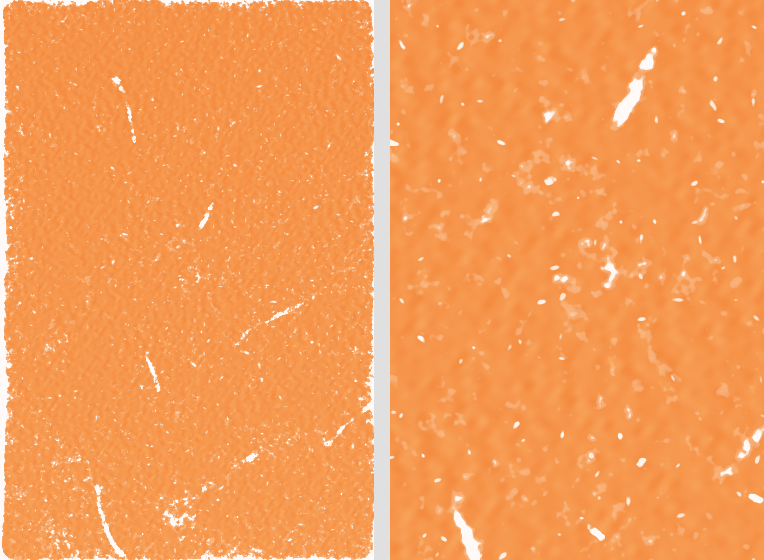
Left: the whole. Right: its middle third, enlarged.
Give the GLSL for this texture, as a Shadertoy shader.

```glsl
// Worn orange paper cover with frayed white edges, chips, scratches and specks.

#define ORANGE vec3(0.96, 0.57, 0.278)
#define LIGHT_ORANGE vec3(0.972, 0.63, 0.345)
#define BARE_PAPER vec3(1.0, 0.982, 0.97)
#define TOOTH_SCALE 190.0
#define CHIP_SCALE 120.0
#define EDGE_FRAY 0.009
#define CORNER_RADIUS 0.026
#define SCRATCHES 9
#define PATCHES 14
#define SPECK_DENSITY 0.3

float hash(vec2 p) {
    return fract(sin(dot(p, vec2(127.1, 311.7))) * 43758.5);
}

float noise(vec2 p) {
    vec2 cell = floor(p), f = fract(p);
    f = f * f * (3.0 - 2.0 * f);
    vec2 e = vec2(0.0, 1.0);
    return mix(mix(hash(cell), hash(cell + e.yx), f.x),
               mix(hash(cell + e.xy), hash(cell + e.yy), f.x), f.y);
}

mat2 rotation(float angle) {
    float c = cos(angle), s = sin(angle);
    return mat2(c, s, -s, c);
}

// Fine flake pattern, turned per octave to hide the noise grid
float flakes(vec2 p) {
    float sum = 0.0, weight = 0.42;
    p *= CHIP_SCALE;
    for (int i = 0; i < 3; i++) {
        p = rotation(0.7) * p + 3.1;
        sum += weight * noise(p);
        p *= 1.8;
        weight *= 0.77;
    }
    return 0.5 + 1.3 * (sum - 0.5);
}

// Wear along the rounded border, widest on the left side
float edgeWear(vec2 p, float width) {
    float left = 0.002 + 0.009 * noise(vec2(p.y * 7.0, 2.5));
    vec2 low = vec2(left, -0.001), high = vec2(width + 0.001, 1.001);
    vec2 q = abs(p - 0.5 * (low + high)) - 0.5 * (high - low) + CORNER_RADIUS;
    float inside = CORNER_RADIUS - length(max(q, 0.0)) - min(max(q.x, q.y), 0.0);
    float slow = noise(rotation(0.4) * p * 11.0);
    float fray = mix(0.001, EDGE_FRAY, slow * slow);
    float solid = 0.7 * exp(-max(inside, -0.002) / fray);
    float loose = mix(0.12, 0.3, slow) * exp(-max(inside, 0.0) / 0.02);
    return min(solid + loose, 1.5);
}

// Long, broken and slightly bent scrapes
float scratchWear(vec2 p, float width) {
    float wear = 0.0;
    vec2 bend = vec2(noise(p * 22.0), noise(p * 22.0 + 40.0)) - 0.5;
    for (int i = 0; i < SCRATCHES; i++) {
        float k = float(i);
        vec2 seed = vec2(k, 3.7);
        vec2 center = vec2(width * mix(0.1, 0.95, fract(k * 0.618 + 0.28)),
                           0.8 - 0.73 * k / float(SCRATCHES - 1));
        float lean = center.x < 0.5 * width ? 0.4 : -0.6;
        vec2 q = rotation(-lean * mix(0.3, 1.7, hash(seed))) * (p - center);
        q += bend * 0.025;
        float reach = mix(0.02, 0.085, hash(seed + 5.0));
        float d = length(vec2(q.x, max(abs(q.y) - reach, 0.0)));
        float breaks = smoothstep(0.2, 0.65, noise(p * 30.0 + k * 7.0));
        wear += mix(0.2, 0.6, breaks) * smoothstep(0.0075, 0.001, d);
    }
    return wear;
}

// Rubbed areas, more frequent towards the bottom
float patchWear(vec2 p, float width) {
    float wear = 0.0;
    for (int i = 0; i < PATCHES; i++) {
        vec2 seed = vec2(float(i), 11.3);
        vec2 center = vec2(width * hash(seed), 0.85 * pow(hash(seed + 2.0), 1.4));
        vec2 q = rotation(6.28 * hash(seed + 4.0)) * (p - center);
        q /= mix(0.014, 0.036, hash(seed + 6.0)) * vec2(1.0, 1.5);
        wear += mix(0.14, 0.34, hash(seed + 8.0)) * exp(-dot(q, q));
    }
    return min(wear, 0.4) * mix(0.6, 1.2, noise(p * 45.0));
}

// One ragged, elongated fleck in some cells of a grid
float specks(vec2 p, float scale, float density, vec2 radii) {
    vec2 cell = floor(p * scale);
    vec2 center = mix(vec2(0.3), vec2(0.7),
                      vec2(hash(cell + 1.3), hash(cell + 8.1)));
    vec2 q = rotation(6.28 * hash(cell + 4.9)) * (fract(p * scale) - center);
    q.y /= mix(1.0, 2.4, hash(cell + 2.6));
    float size = hash(cell + 6.2);
    size *= size * size;
    float radius = mix(radii.x, radii.y, size) * mix(0.5, 1.4, noise(p * 420.0));
    float pixel = 1.2 * scale / iResolution.y;
    float coverage = clamp((radius - length(q)) / pixel + 0.5, 0.0, 1.0);
    float opacity = mix(mix(0.3, 1.0, hash(cell + 3.4)), 1.0, sqrt(size));
    return coverage * step(hash(cell + 9.7), density) * opacity;
}

void mainImage(out vec4 fragColor, in vec2 fragCoord) {
    vec2 p = fragCoord / iResolution.y;
    float width = iResolution.x / iResolution.y;

    // Embossed paper tooth, lighter towards the bottom
    vec2 t = rotation(0.6) * p * TOOTH_SCALE * vec2(1.0, 0.8);
    float emboss = noise(t) - noise(t + vec2(1.0, 0.8));
    float tone = 0.28 + 0.5 * (0.5 - p.y) + 0.85 * emboss;
    vec3 color = mix(ORANGE, LIGHT_ORANGE, clamp(tone, -0.4, 1.2));

    // Wear lowers the height at which the flakes come off
    float cluster = noise(p * 7.0 + 3.0) * mix(1.0, 0.35, p.y);
    float wear = 0.02 + 0.13 * cluster + edgeWear(p, width)
               + scratchWear(p, width) + patchWear(p, width);
    float height = wear + flakes(p) - 0.5;
    float bare = max(smoothstep(0.43, 0.6, height),
                     0.24 * smoothstep(0.27, 0.43, height));

    // Scattered flecks
    float density = SPECK_DENSITY * (0.4 + 1.6 * cluster);
    bare = max(bare, specks(p, 42.0, 0.7 * density, vec2(0.03, 0.1)));
    bare = max(bare, specks(p + 5.0, 85.0, 0.45 * density, vec2(0.06, 0.13)));

    fragColor = vec4(mix(color, BARE_PAPER, bare), 1.0);
}
```
